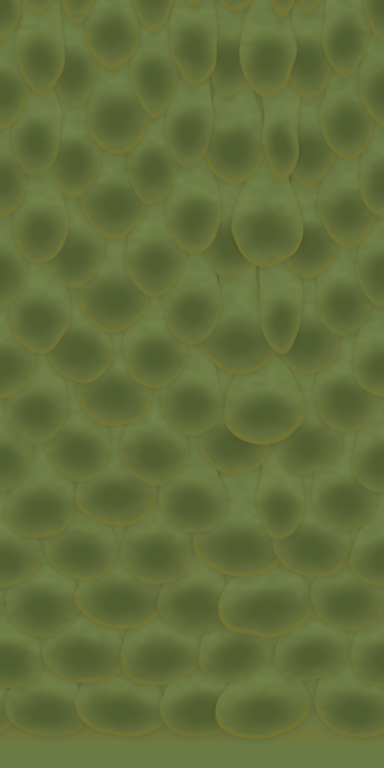
This pattern is drawn by a WebGL 1 fragment shader. Its source:

```glsl
precision highp float;
uniform vec2 u_resolution;

const vec3 BODY = vec3(0.438, 0.497, 0.276);
const vec3 LIP = vec3(0.405, 0.45, 0.24);
const vec3 HOLLOW = vec3(0.315, 0.365, 0.185);
const vec3 RIM = vec3(0.465, 0.46, 0.195);
const float COLUMN = 0.1;
const float NECK = 0.05;
const float LENGTH = 0.33;

float hash(vec2 p) {
  vec3 q = fract(p.xyx * 0.1031);
  q += dot(q, q.yzx + 33.33);
  return fract((q.x + q.y) * q.z);
}

float noise(vec2 p) {
  vec2 cell = floor(p);
  vec2 f = fract(p);
  f = f * f * (3.0 - 2.0 * f);
  float low = mix(hash(cell), hash(cell + vec2(1.0, 0.0)), f.x);
  float high = mix(hash(cell + vec2(0.0, 1.0)), hash(cell + 1.0), f.x);
  return mix(low, high, f.y);
}

float isNear(float value, float target) {
  return 1.0 - step(0.5, abs(value - target));
}

// Uneven hanging depth of each column, as two harmonics around the strip
float columnSag(float column, float odd) {
  float a = column * 0.6283185;
  vec4 waves = vec4(cos(a), sin(a), cos(2.0 * a), sin(2.0 * a));
  vec4 evenSag = vec4(0.020, 0.022, 0.028, -0.013);
  vec4 oddSag = vec4(0.003, -0.016, 0.003, 0.034);
  return dot(waves, mix(evenSag, oddSag, odd));
}

// Bell-shaped scale: origin at its lower tip, y upward
float scaleDistance(vec2 p, float halfWidth, float belly, float roundness) {
  float x = abs(p.x);
  vec2 q = vec2(x / halfWidth, max(belly - p.y, 0.0) / belly);
  float oval = pow(pow(q.x, roundness) + pow(q.y, roundness), 1.0 / roundness);
  float bowl = (oval - 1.0) * min(halfWidth, belly);
  float taper = smoothstep(belly, belly + 0.16, p.y);
  float stem = x - mix(halfWidth, NECK, taper);
  return max(p.y < belly ? bowl : stem, p.y - LENGTH);
}

// Paints one scale, with its shadow, over the layers below
vec3 paintScale(vec3 under, vec2 p, float halfWidth, float depth, float rimGain,
                float grain, float pixel) {
  float belly = mix(0.115, 0.07, depth);
  float d = scaleDistance(p, halfWidth, belly, mix(1.55, 2.1, depth));
  under *= 1.0 - 0.1 * exp(-max(d, 0.0) / 0.008);

  // Flat dark hollow above the lip, fading up into the lighter stem
  vec2 hollowSize = vec2(halfWidth * 0.98, mix(0.082, 0.066, depth));
  float spread = length((p - vec2(0.0, belly * 0.9)) / hollowSize);
  float hollow = 1.0 - smoothstep(0.2, 1.08, spread);
  float stem = smoothstep(belly * 0.4, belly + 0.09, p.y);
  vec3 color = mix(LIP, BODY, stem) * (1.0 + 0.1 * (grain - 0.5));
  color = mix(color, HOLLOW, 0.92 * hollow);

  float low = 1.0 - smoothstep(belly * 0.35, belly + 0.04, p.y);
  float rim = smoothstep(-0.014, -0.003, d) * mix(0.3 * rimGain, 1.0, low);
  color = mix(color, RIM, rim * rimGain);
  return mix(under, color, 1.0 - smoothstep(-pixel, pixel, d));
}

void main() {
  vec2 uv = gl_FragCoord.xy / u_resolution;
  vec2 p = vec2(uv.x, 2.0 * (1.0 - uv.y));
  float pixel = 1.0 / u_resolution.x;
  float grain = 0.6 * noise(p * vec2(45.0, 70.0)) + 0.4 * noise(p * 24.0);
  vec2 wobble = vec2(noise(p * 17.0), noise(p * 17.0 + 40.0)) - 0.5;

  // Plain hem below the last row
  vec3 color = BODY * 0.97;
  float hem = smoothstep(1.87, 1.915, p.y) * (1.0 - smoothstep(1.915, 1.935, p.y));
  color = mix(color, RIM, 0.45 * hem);

  // Staggered rows, lowest first so that upper scales overlap lower ones
  for (int i = 0; i < 18; i++) {
    float row = 15.0 - float(i);
    float odd = mod(row, 2.0);
    float rowTip = 0.065 + 0.1094 * row + 0.00094 * row * row;
    float depth = clamp(rowTip * 0.5, 0.0, 1.0);
    float drift = 0.025 * pow(depth, 4.0);
    float nearest = floor((p.x - drift) / (2.0 * COLUMN) - 0.5 * odd + 0.5);

    for (int j = -1; j <= 1; j++) {
      float column = 2.0 * (nearest + float(j)) + odd;
      float wrapped = mod(column + 0.5, 10.0) - 0.5;
      float seed = hash(vec2(wrapped + 3.0, row + 7.0));

      // One column alternates wide and slim scales; its neighbour fills in
      float slimRow = isNear(mod(row, 4.0), 3.0) * step(row, 12.0);
      float slim = isNear(wrapped, 7.0) * slimRow;
      float wide = isNear(wrapped, 7.0) * (1.0 - slimRow);
      float filler = isNear(wrapped, 6.0) * isNear(mod(row, 4.0), 0.0);
      float broad = max(max(wide, filler), isNear(wrapped, 3.0));

      float fade = 1.0 - depth;
      float sag = columnSag(wrapped, odd) * min(1.0, 1.5 * fade);
      float tip = rowTip + sag + 0.06 * odd * fade * fade;
      float center = column * COLUMN + drift + 0.014 * (seed - 0.5);
      center += 0.03 * slim - 0.03 * wide * depth + 0.015 * filler;
      float halfWidth = mix(0.056, 0.108, depth) * (1.0 + 0.22 * broad - 0.3 * slim);
      halfWidth *= 0.94 + 0.12 * seed;
      float rimGain = mix(0.3 + 0.45 * seed, 0.85, broad);

      // Slanted lower edges, more so in the wide lower rows
      vec2 local = vec2(p.x - center, tip - p.y) + 0.012 * wobble;
      local.y += (fract(seed * 7.0) - 0.5) * 0.3 * depth * local.x;
      color = paintScale(color, local, halfWidth, depth, rimGain, grain, pixel);
    }
  }
  gl_FragColor = vec4(color, 1.0);
}
```
